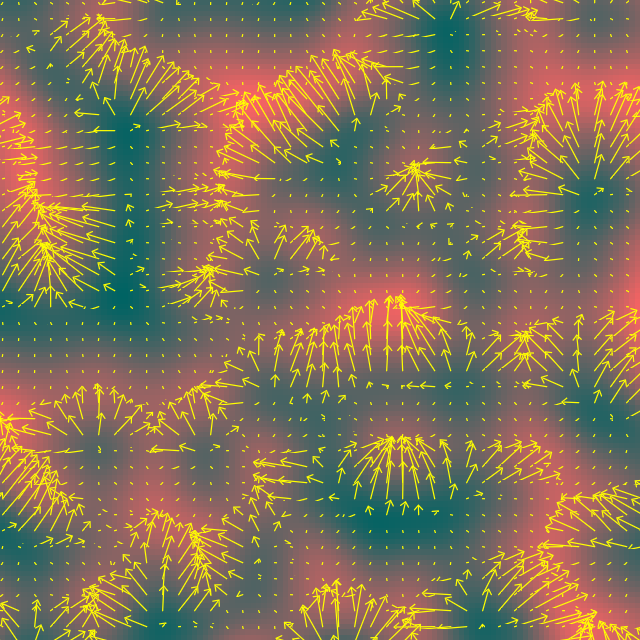
Reproduce this pattern procedurally as a WebGL 1 fragment shader.

```glsl
precision highp float;

uniform vec2 u_resolution;

const float BLOCKS = 120.0;         // background blocks along the canvas height
const float STEP = 3.0;             // blocks between neighbouring arrows
const float FIELD_SCALE = 6.0;      // noise cells along the canvas height
const vec2 FIELD_OFFSET = vec2(17.3, 42.6);
const float FIELD_MEAN = 0.48;
const float FIELD_GAIN = 0.9;
const float ARROW_GAIN = 0.048;     // arrow length per unit of slope
const float MAX_LENGTH = 0.095;
const float HEAD_LENGTH = 0.0095;
const float HEAD_ANGLE = 0.72;
const float STROKE_WIDTH = 0.0019;
const vec3 LOW_COLOR = vec3(0.0, 0.39, 0.39);
const vec3 HIGH_COLOR = vec3(1.0, 0.39, 0.39);
const vec3 ARROW_COLOR = vec3(1.0, 1.0, 0.0);
const float TAU = 6.2831853;

float hash(vec2 p) {
  vec3 q = fract(vec3(p.xyx) * vec3(0.1031, 0.1030, 0.0973));
  q += dot(q, q.yzx + 33.33);
  return fract((q.x + q.y) * q.z);
}

// Contribution of one lattice corner to the gradient noise
float corner(vec2 cell, vec2 offset) {
  float angle = TAU * hash(cell);
  return dot(vec2(cos(angle), sin(angle)), offset);
}

float gradientNoise(vec2 p) {
  vec2 i = floor(p);
  vec2 f = p - i;
  vec2 w = f * f * f * (f * (f * 6.0 - 15.0) + 10.0);
  vec2 e = vec2(1.0, 0.0);
  return mix(
    mix(corner(i, f), corner(i + e.xy, f - e.xy), w.x),
    mix(corner(i + e.yx, f - e.yx), corner(i + e.xx, f - e.xx), w.x),
    w.y);
}

float field(vec2 p) {
  return gradientNoise(p * FIELD_SCALE + FIELD_OFFSET);
}

// Uphill slope, per noise cell
vec2 slope(vec2 p) {
  float h = 0.02 / FIELD_SCALE;
  float center = field(p);
  return vec2(field(p + vec2(h, 0.0)) - center,
              field(p + vec2(0.0, h)) - center) / 0.02;
}

float segmentDistance(vec2 p, vec2 a, vec2 b) {
  vec2 ab = b - a;
  float t = clamp(dot(p - a, ab) / max(dot(ab, ab), 1e-9), 0.0, 1.0);
  return length(p - a - ab * t);
}

float arrowDistance(vec2 p, vec2 tail) {
  vec2 rise = slope(tail);
  float steepness = max(length(rise), 1e-4);
  vec2 dir = rise / steepness;
  vec2 tip = tail + dir * min(steepness * ARROW_GAIN, MAX_LENGTH);
  vec2 back = -dir * cos(HEAD_ANGLE) * HEAD_LENGTH;
  vec2 side = vec2(-dir.y, dir.x) * sin(HEAD_ANGLE) * HEAD_LENGTH;
  float d = segmentDistance(p, tail, tip);
  d = min(d, segmentDistance(p, tip, tip + back + side));
  return min(d, segmentDistance(p, tip, tip + back - side));
}

void main() {
  float pixel = 1.0 / u_resolution.y;
  vec2 p = gl_FragCoord.xy * pixel;
  p.y = 1.0 - p.y;                  // rows are counted from the top

  // Background: one flat tone per block
  vec2 block = floor(p * BLOCKS);
  float level = FIELD_MEAN + FIELD_GAIN * field((block + 0.5) / BLOCKS);
  vec3 color = mix(LOW_COLOR, HIGH_COLOR, clamp(level, 0.0, 1.0));

  // Blocks are painted in reading order, each over all earlier arrows,
  // so only arrows from this block or later ones stay visible here.
  vec2 first = vec2(floor(block.x / STEP), ceil(block.y / STEP)) * STEP;
  float d = 1.0;
  for (int row = 0; row <= 4; row++) {
    for (int col = -4; col <= 4; col++) {
      vec2 source = first + vec2(float(col), float(row)) * STEP;
      bool later = source.y > block.y || source.x >= block.x;
      if (later) d = min(d, arrowDistance(p, (source + 0.5) / BLOCKS));
    }
  }

  float ink = clamp((0.5 * STROKE_WIDTH - d) / pixel + 0.5, 0.0, 1.0);
  gl_FragColor = vec4(mix(color, ARROW_COLOR, ink), 1.0);
}
```
